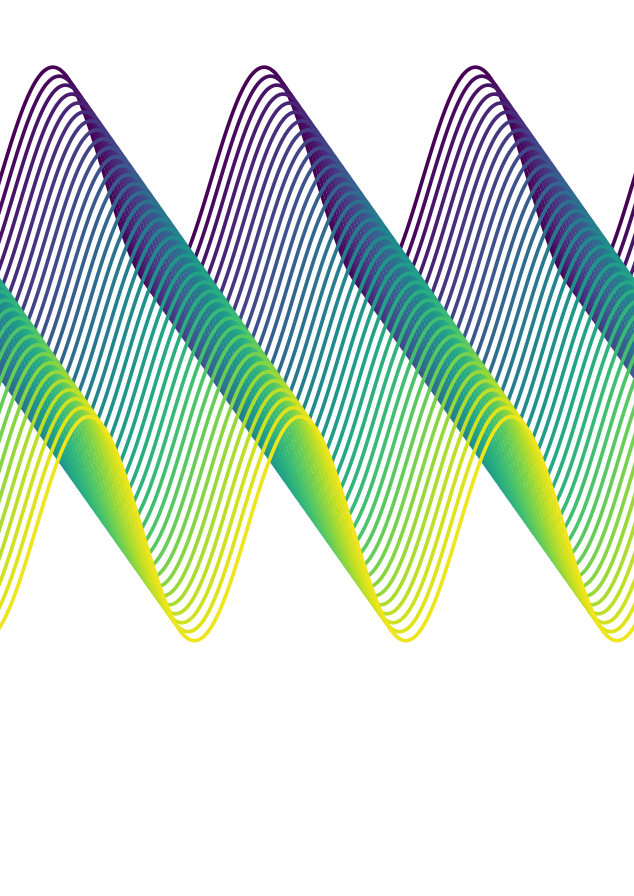
This background is drawn by a Shadertoy shader. Its source:

```glsl
// A stack of forty sine strokes on white, each one lower and further right
// than the last, so that the falling flanks merge into solid diagonal bands.
// Strokes are painted in order, coloured from violet through teal to yellow.

const float TAU = 6.283185;
const int STROKES = 40;
const vec3 PAPER = vec3(1.0);

// Lengths are fractions of the canvas height
const float FIRST_LEVEL = 0.8;
const float LEVEL_STEP = 0.01;
const float AMPLITUDE = 0.125;
const float STROKE_WIDTH = 0.0041;

// Horizontal layout, in wave periods
const float PERIODS = 3.0;
const float PHASE_STEP = 0.03;

// Smooth violet-blue-teal-green-yellow ramp, as a polynomial in t
vec3 ramp(float t) {
    vec3 c = vec3(-5.4355, 4.6459, 26.3124);
    c = c * t + vec3(4.7764, -13.7451, -65.353);
    c = c * t + vec3(6.2283, 14.1799, 56.6906);
    c = c * t + vec3(-4.6342, -5.7991, -19.3324);
    c = c * t + vec3(-0.3309, 0.2148, 0.0951);
    c = c * t + vec3(0.1051, 1.4046, 1.3846);
    c = c * t + vec3(0.2777, 0.0054, 0.3341);
    return clamp(c, 0.0, 1.0);
}

// Approximate distance from p to a sine curve of given level and phase
float sineDistance(vec2 p, float level, float phase, float waveNumber) {
    float angle = waveNumber * p.x - phase;
    float height = level + AMPLITUDE * sin(angle);
    float slope = AMPLITUDE * waveNumber * cos(angle);
    return abs(p.y - height) / sqrt(1.0 + slope * slope);
}

// Antialiased stroke coverage
float strokeCoverage(float dist, float width, float pixel) {
    return clamp((0.5 * width - dist) / pixel + 0.5, 0.0, 1.0);
}

void mainImage(out vec4 fragColor, in vec2 fragCoord) {
    float pixel = 1.0 / iResolution.y;
    vec2 p = fragCoord * pixel;
    float waveNumber = TAU * PERIODS * iResolution.y / iResolution.x;

    // Later strokes cover earlier ones
    vec3 color = PAPER;
    for (int i = 0; i < STROKES; i++) {
        float n = float(i);
        float level = FIRST_LEVEL - LEVEL_STEP * n;
        float dist = sineDistance(p, level, TAU * PHASE_STEP * n, waveNumber);
        float coverage = strokeCoverage(dist, STROKE_WIDTH, pixel);
        color = mix(color, ramp(n / float(STROKES)), coverage);
    }
    fragColor = vec4(color, 1.0);
}
```
